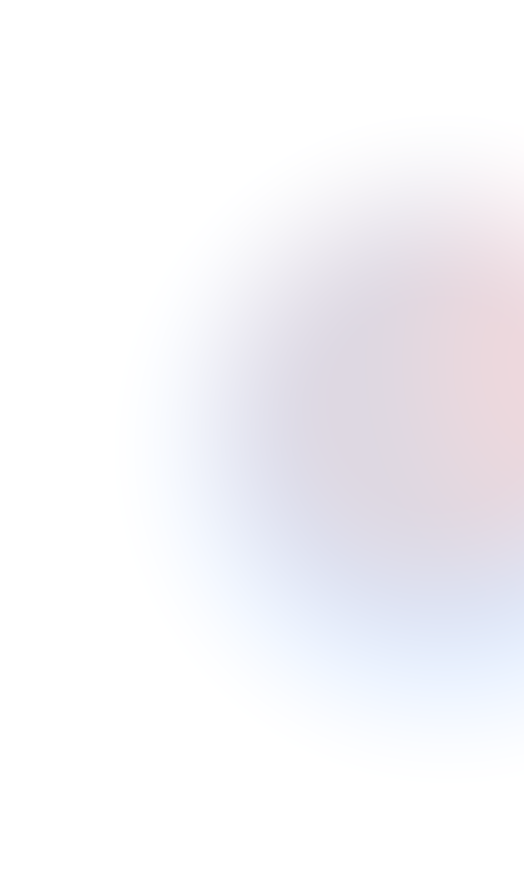
Reproduce this background procedurally as a Shadertoy shader.

```glsl
// Soft overlapping pastel glows, blue, mauve and pink, on a white ground.

// Glow centres, in units of the canvas height
#define BLUE_CENTRE  vec2(0.501, 0.499)
#define MAUVE_CENTRE vec2(0.488, 0.551)
#define PINK_CENTRE  vec2(0.618, 0.596)

// Inner (full) and outer (empty) radius of each glow
#define BLUE_RADII  vec2(0.156, 0.390)
#define MAUVE_RADII vec2(0.098, 0.332)
#define PINK_RADII  vec2(0.026, 0.234)
#define PINK_STRETCH 1.3

// Filters multiply the ground; the pink shift is added
#define BLUE_FILTER  vec3(0.870, 0.920, 1.000)
#define MAUVE_FILTER vec3(1.000, 0.920, 0.885)
#define PINK_SHIFT   vec3(0.060, 0.000, -0.020)

// Radial falloff: 1 inside radii.x, easing to 0 at radii.y
float glow(vec2 offset, vec2 radii) {
    return 1.0 - smoothstep(radii.x, radii.y, length(offset));
}

void mainImage(out vec4 fragColor, in vec2 fragCoord) {
    vec2 p = fragCoord / iResolution.y;
    vec3 color = vec3(1.0);

    // Broad cool halo, then the warmer core inside it
    color *= mix(vec3(1.0), BLUE_FILTER, glow(p - BLUE_CENTRE, BLUE_RADII));
    color *= mix(vec3(1.0), MAUVE_FILTER, glow(p - MAUVE_CENTRE, MAUVE_RADII));

    // Tall blush at the right edge
    vec2 blush = (p - PINK_CENTRE) / vec2(1.0, PINK_STRETCH);
    color += PINK_SHIFT * glow(blush, PINK_RADII);

    fragColor = vec4(clamp(color, 0.0, 1.0), 1.0);
}
```
